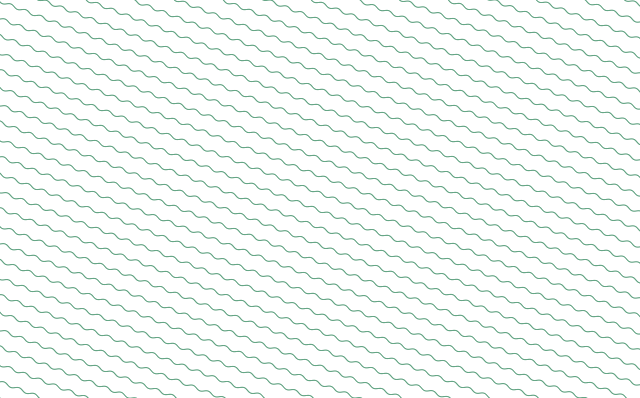
Give the GLSL for this pattern, as a WebGL 1 fragment shader.

```glsl
precision highp float;
// Thin green wavy lines on white, running gently downhill to the right.
// The plane is turned and cut into square tiles; each tile holds one
// period of a cosine wave, drawn by its approximate distance.

#define TILES_ACROSS 39.63          // tile sides per canvas width
#define TILT 0.3665                 // downhill angle in radians
#define AMPLITUDE 0.085             // wave height, in tiles
#define WAVE_PHASE 0.22             // crest position, in periods
#define LINE_OFFSET 0.075           // shift across the lines, in tiles
#define LINE_WIDTH 0.052            // stroke width, in tiles
#define SOFTNESS 1.15               // edge filter width, in pixels
#define LINE_COLOR vec3(0.18, 0.52, 0.35)
#define PAPER_COLOR vec3(1.0)

uniform vec2 u_resolution;

const float TAU = 6.2831853;

// Turned coordinates: x along the lines, y downward across them.
vec2 tileSpace(vec2 p) {
  float c = cos(TILT);
  float s = sin(TILT);
  return vec2(c * p.x + s * p.y, c * p.y - s * p.x) * TILES_ACROSS;
}

// Distance to the nearest wave, corrected for the slope of the curve.
float waveDistance(vec2 q) {
  float angle = TAU * (q.x - WAVE_PHASE);
  float across = q.y - LINE_OFFSET - AMPLITUDE * cos(angle);
  float offset = fract(across + 0.5) - 0.5;
  float slope = TAU * AMPLITUDE * sin(angle);
  return abs(offset) / sqrt(1.0 + slope * slope);
}

// Stroke coverage under a box filter, also valid for sub-pixel widths.
float strokeCoverage(float distance, float filterWidth) {
  float ramp = (0.5 * (LINE_WIDTH + filterWidth) - distance) / filterWidth;
  return clamp(ramp, 0.0, min(1.0, LINE_WIDTH / filterWidth));
}

void main() {
  // Canvas width is one unit, measured from the upper left corner.
  vec2 p = vec2(gl_FragCoord.x, u_resolution.y - gl_FragCoord.y) / u_resolution.x;
  float filterWidth = SOFTNESS * TILES_ACROSS / u_resolution.x;
  float ink = strokeCoverage(waveDistance(tileSpace(p)), filterWidth);
  gl_FragColor = vec4(mix(PAPER_COLOR, LINE_COLOR, ink), 1.0);
}
```
